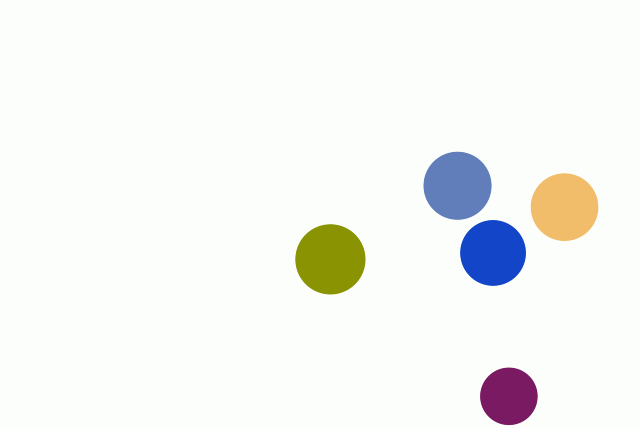
This background is drawn by a Shadertoy shader. Its source:

```glsl
// Coverage of a disc, softened over about one pixel
float discMask(vec2 point, vec2 center, float radius) {
    float edge = 0.6 / iResolution.y;
    return 1.0 - smoothstep(-edge, edge, length(point - center) - radius);
}

void mainImage(out vec4 fragColor, in vec2 fragCoord) {
    // Both axes in units of canvas height
    vec2 point = fragCoord / iResolution.y;

    // Center in xy, radius in z
    vec3 discs[5] = vec3[5](
        vec3(0.772, 0.394, 0.082),
        vec3(1.069, 0.566, 0.0795),
        vec3(1.319, 0.516, 0.079),
        vec3(1.152, 0.409, 0.0768),
        vec3(1.189, 0.074, 0.0672)
    );
    vec3 discColors[5] = vec3[5](
        vec3(0.54, 0.58, 0.01),  // olive
        vec3(0.38, 0.49, 0.73),  // slate blue
        vec3(0.95, 0.74, 0.42),  // apricot
        vec3(0.07, 0.27, 0.78),  // cobalt
        vec3(0.48, 0.10, 0.39)   // plum
    );

    // Flat discs over near-white paper
    vec3 color = vec3(0.985, 0.995, 0.982);
    for (int i = 0; i < 5; i++) {
        color = mix(color, discColors[i], discMask(point, discs[i].xy, discs[i].z));
    }

    fragColor = vec4(color, 1.0);
}
```
